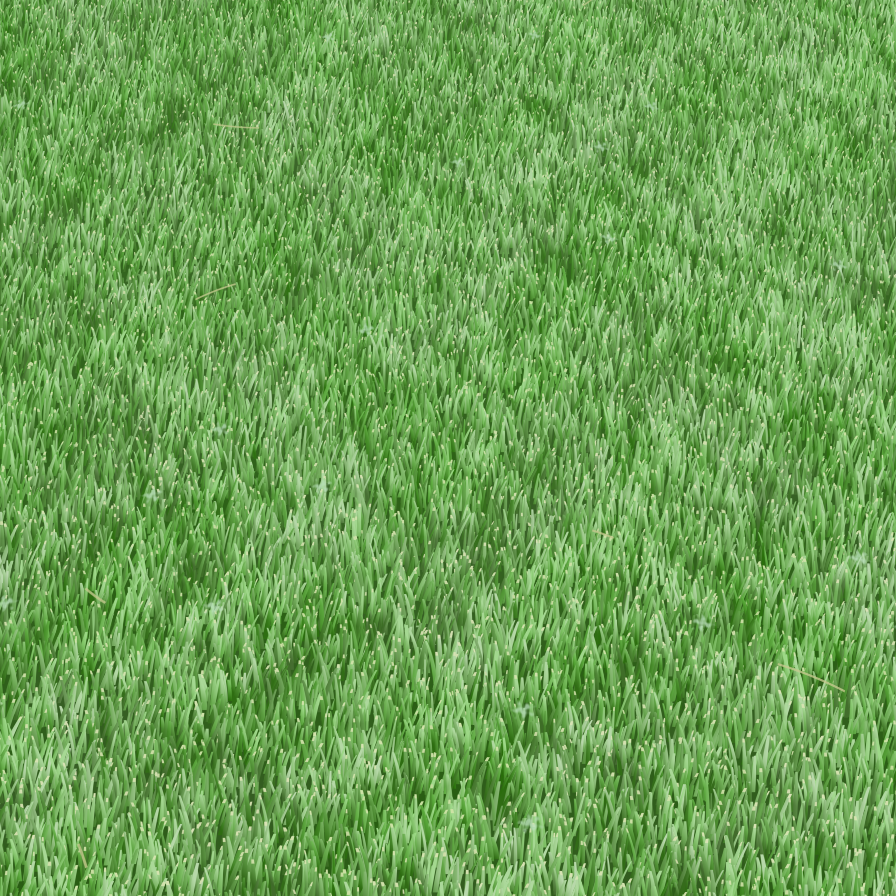
A WebGL 1 fragment shader for this texture:

```glsl
precision highp float;
uniform vec2 u_resolution;

// Tunable values, in canvas units at the lower edge
const float PERSPECTIVE = 0.5;            // shrinkage from bottom to top
const vec2  CELL = vec2(0.008, 0.010);    // one blade is rooted in each cell
const float BLADE_HALF_WIDTH = 0.0026;
const float BLADE_MIN_LENGTH = 0.020;
const float BLADE_MAX_LENGTH = 0.056;
const float MEAN_LEAN = 0.10;
const float LEAN_SPREAD = 0.70;
const float TIP_SHARE = 0.30;
const float TIP_LENGTH = 0.0048;
const float MEAN_TONE = 0.47;
const float TONE_SPREAD = 0.76;
const float ROOT_SHADE = 0.60;
const float PATCH_SHADE = 0.20;
const float CLUMP_SHADE = 0.46;
const float CLUMP_CELL = 0.055;
const float HUE_PATCH = 0.35;
const float DEBRIS_CELL = 0.19;

const vec3 SOIL   = vec3(0.18, 0.36, 0.10);
const vec3 SHADOW = vec3(0.23, 0.44, 0.13);
const vec3 GREEN  = vec3(0.42, 0.66, 0.32);
const vec3 PALE   = vec3(0.66, 0.84, 0.59);
const vec3 COOL   = vec3(0.09, 0.00, 0.12);
const vec3 CREAM  = vec3(0.86, 0.90, 0.70);
const vec3 STRAW  = vec3(0.78, 0.79, 0.56);
const vec3 FLUFF  = vec3(0.74, 0.88, 0.75);
const vec3 HAZE   = vec3(0.53, 0.75, 0.45);

vec4 hash4(vec2 p) {
  vec4 q = fract(vec4(p.xyxy) * vec4(0.1031, 0.1030, 0.0973, 0.1099));
  q += dot(q, q.wzxy + 33.33);
  return fract((q.xxyz + q.yzzw) * q.zywx);
}

// Broad light and dark patches from layered sines
float patches(vec2 p) {
  float a = sin(p.x * 13.0 + 2.0 * sin(p.y * 9.0));
  float b = sin(p.y * 21.0 + 2.0 * sin(p.x * 17.0 + 1.0));
  float c = sin(p.x * 43.0 + p.y * 31.0 + 2.0 * sin(p.y * 37.0));
  return (a + b + c) / 3.0;
}

// Cellular noise: bright tufts with darker gaps between them
float clumps(vec2 p) {
  vec2 q = p / CLUMP_CELL;
  vec2 home = floor(q);
  float nearest = 2.0;
  for (float j = -1.0; j <= 1.0; j++) {
    for (float i = -1.0; i <= 1.0; i++) {
      vec2 cell = home + vec2(i, j);
      nearest = min(nearest, length(cell + hash4(cell + 411.0).xy - q));
    }
  }
  return 0.47 - nearest;
}

vec3 grassColor(float tone, float coolness) {
  vec3 color = mix(SHADOW, GREEN, clamp(tone * 2.0, -0.1, 1.0));
  color = mix(color, PALE, clamp(tone * 2.0 - 1.0, 0.0, 1.05));
  return color + COOL * (coolness - 0.5);
}

// Paints the blade of one cell over the color behind it
vec3 paintBlade(vec3 behind, vec2 p, vec2 cell, float shear, float light, float px) {
  vec4 place = hash4(cell + 17.0);
  vec4 look = hash4(cell + 291.0);
  vec2 root = (cell + place.xy) * CELL;
  float len = mix(BLADE_MIN_LENGTH, BLADE_MAX_LENGTH, place.z);
  float rise = p.y - root.y;
  float t = rise / len;

  float lean = MEAN_LEAN + LEAN_SPREAD * (place.w - 0.5) * mix(0.55, 1.0, t);
  float halfWidth = BLADE_HALF_WIDTH * mix(0.6, 1.3, look.x) * (1.0 - 0.5 * t * t);
  float across = p.x - root.x - (lean + shear) * rise;
  float side = smoothstep(-px, px, halfWidth - abs(across));
  float ends = smoothstep(-px, px, rise) * smoothstep(-px, px, len - rise);

  float tone = MEAN_TONE + TONE_SPREAD * (look.y - 0.5) + ROOT_SHADE * (t - 0.56) + light;
  tone += 0.09 * clamp(across / halfWidth, -1.0, 1.0);
  vec3 color = grassColor(tone, look.z);
  float tip = step(look.w, TIP_SHARE) * smoothstep(-px, px, rise - len + TIP_LENGTH);
  color = mix(color, CREAM, 0.85 * tip);
  return mix(behind, color, side * ends);
}

// Sparse dry stems and pale fluff lying on the grass
vec3 paintDebris(vec3 color, vec2 p, float px) {
  vec2 home = floor(p / DEBRIS_CELL);
  for (float j = -1.0; j <= 1.0; j++) {
    for (float i = -1.0; i <= 1.0; i++) {
      vec2 cell = home + vec2(i, j);
      vec4 h = hash4(cell + 83.0);
      vec4 k = hash4(cell + 157.0);
      vec2 d = p - (cell + h.xy) * DEBRIS_CELL;
      float angle = mix(-1.1, 0.7, h.z);
      vec2 along = vec2(cos(angle), sin(angle));
      vec2 q = vec2(dot(d, along), dot(d, vec2(-along.y, along.x)));
      q.y += 4.0 * (k.x - 0.5) * q.x * q.x;
      float reach = mix(0.012, 0.05, k.y);
      float stem = smoothstep(-px, px, 0.0015 - abs(q.y))
                 * smoothstep(-px, px, reach - abs(q.x));
      color = mix(color, STRAW, 0.8 * stem * step(h.w, 0.16));
      vec2 f = d + 0.004 * sin(d.yx * 600.0 + k.xy * 6.0);
      float fluff = 1.0 - smoothstep(0.002, 0.012, length(f * vec2(0.8, 1.1)));
      color = mix(color, FLUFF, 0.75 * fluff * step(0.6, h.w));
    }
  }
  return color;
}

void main() {
  vec2 uv = (gl_FragCoord.xy - vec2(0.5 * u_resolution.x, 0.0)) / u_resolution.y;
  // Receding lawn; the shear keeps blades upright on the canvas
  float scale = 1.0 - PERSPECTIVE * uv.y;
  vec2 p = vec2(uv.x / scale, -log(scale) / PERSPECTIVE);
  float shear = PERSPECTIVE * p.x;
  float px = 0.7 / (u_resolution.y * scale);
  float light = PATCH_SHADE * patches(p) + CLUMP_SHADE * clumps(p) + 0.18 * uv.x * uv.y;
  // Rows are painted from back to front
  vec3 color = SOIL;
  float topRow = floor(p.y / CELL.y);
  for (float r = 0.0; r < 7.0; r++) {
    float rootX = p.x - (shear + MEAN_LEAN) * r * CELL.y;
    float column = floor(rootX / CELL.x);
    for (float c = -3.0; c <= 3.0; c++) {
      color = paintBlade(color, p, vec2(column + c, topRow - r), shear, light, px);
    }
  }
  color += COOL * HUE_PATCH * patches(p.yx + 3.0);
  color = paintDebris(color, p, px);
  gl_FragColor = vec4(mix(color, HAZE, 0.12 * uv.y), 1.0);
}
```
